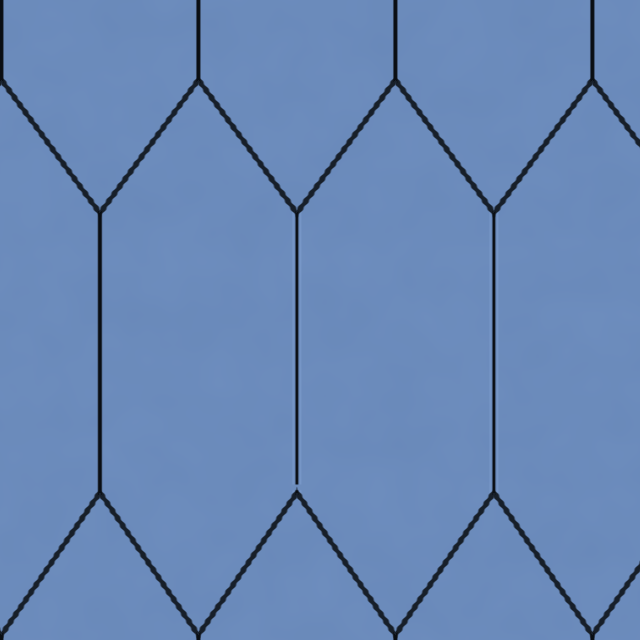
Reproduce this pattern procedurally as a WebGL 1 fragment shader.

```glsl
precision highp float;

uniform vec2 u_resolution;

vec2 gradientAt(vec2 cell) {
  float angle = 6.2832 * fract(sin(dot(cell, vec2(127.1, 311.7))) * 4375.85);
  return vec2(cos(angle), sin(angle));
}

float gradientNoise(vec2 p) {
  vec2 i = floor(p);
  vec2 f = fract(p);
  vec2 w = f * f * f * (f * (f * 6.0 - 15.0) + 10.0);
  float a = dot(gradientAt(i), f);
  float b = dot(gradientAt(i + vec2(1.0, 0.0)), f - vec2(1.0, 0.0));
  float c = dot(gradientAt(i + vec2(0.0, 1.0)), f - vec2(0.0, 1.0));
  float d = dot(gradientAt(i + vec2(1.0, 1.0)), f - vec2(1.0, 1.0));
  return mix(mix(a, b, w.x), mix(c, d, w.x), w.y);
}

float stroke(float dist, float halfWidth, float softness) {
  return 1.0 - smoothstep(halfWidth - softness, halfWidth + softness, dist);
}

void main() {
  vec2 uv = gl_FragCoord.xy / u_resolution;
  float softness = max(0.0017, 0.75 / min(u_resolution.x, u_resolution.y));

  // Nearest zigzag seam; every other seam is shifted by half a cell
  float seam = floor((0.771 - uv.y) / 0.652 + 0.5);
  float odd = mod(seam, 2.0);
  float amplitude = mix(0.1042, 0.1113, odd);
  float column = (uv.x - 0.0022) / 0.3078;
  float fromPeak = abs(fract(column + 0.5 * odd + 0.5) - 0.5);
  float height = uv.y - (0.771 - 0.652 * seam) - amplitude * (1.0 - 4.0 * fromPeak);

  // Slanted edges with a fine stair-step ripple
  float slope = 2.0 * amplitude / 0.1539;
  float slant = height / sqrt(1.0 + slope * slope);
  slant += 0.0008 * sin(uv.y * 545.0);
  float slantInk = stroke(abs(slant), 0.0038, softness);

  // Upright edges rise from peaks and hang from troughs
  float below = step(height, 0.0);
  float upright = 0.3078 * mix(fromPeak, 0.5 - fromPeak, below);
  float thin = mod(seam + below, 2.0) * step(1.0, column);
  float uprightInk = stroke(upright, mix(0.0031, 0.0022, thin), softness);

  // One thin upright stops just short of its joint
  float gap = thin * step(column, 2.0) * stroke(abs(uv.y - 0.2385), 0.0045, softness);
  uprightInk *= 1.0 - gap;

  // Faintly mottled enamel, with a pale rim beside thin uprights
  float mottle = 0.009 * gradientNoise(uv * vec2(9.0, 11.0))
               + 0.006 * gradientNoise(uv * 24.0 + 7.3);
  vec3 color = vec3(0.42, 0.545, 0.735) + mottle;
  float rim = thin * (1.0 - gap) * stroke(abs(upright - 0.0058), 0.001, softness);
  color += 0.05 * rim;

  color = mix(color, vec3(0.09, 0.12, 0.16), slantInk);
  color = mix(color, vec3(0.04, 0.055, 0.075), uprightInk);
  gl_FragColor = vec4(color, 1.0);
}
```
